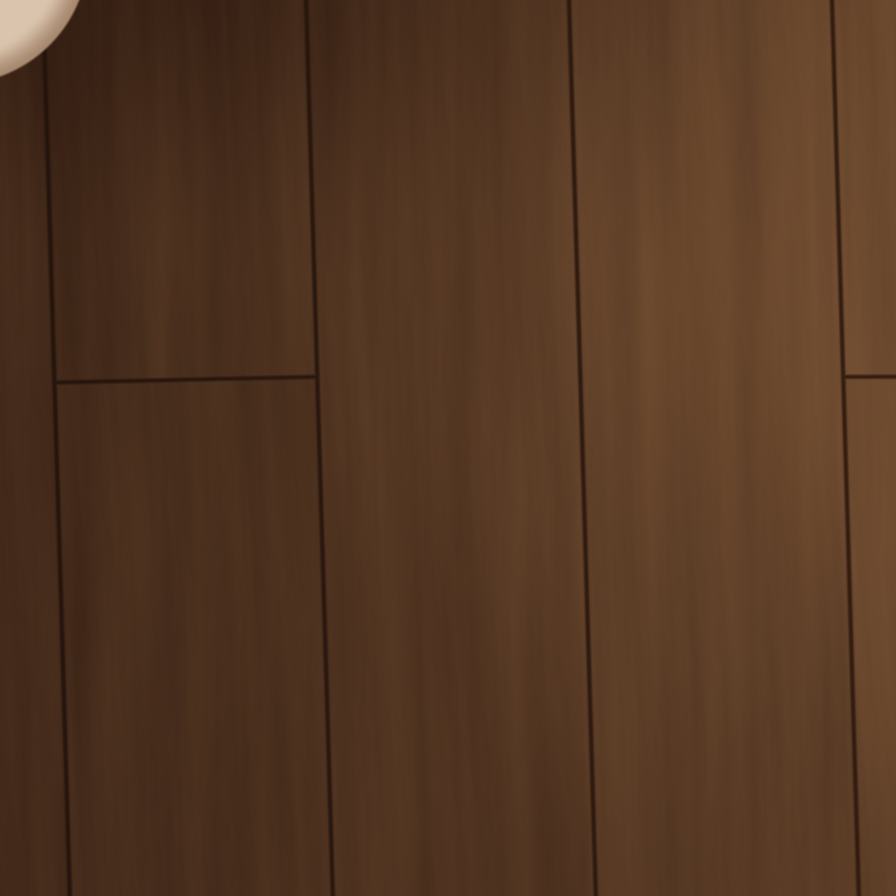
Write a Shadertoy shader that draws this texture.

```glsl
// Dark brown wooden floor: long upright planks with thin dark seams and staggered butt joints.
// Each plank gets its own tone and stretched gradient-noise grain; a soft light from the
// right and a shadow along the top shade the floor, and a pale rounded edge covers one corner.

const vec3 DARK_WOOD  = vec3(0.235, 0.142, 0.088);
const vec3 LIGHT_WOOD = vec3(0.415, 0.282, 0.178);
const vec3 SEAM_COLOR = vec3(0.150, 0.080, 0.045);
const vec3 PALE_COLOR = vec3(0.860, 0.770, 0.680);
const vec3 PALE_SHADE = vec3(0.660, 0.540, 0.440);

const float PLANK_WIDTH  = 0.2935;
const float PLANK_LENGTH = 2.4;
const float FIRST_SEAM   = 0.078;   // x of the first seam at the bottom edge
const float SEAM_LEAN    = 0.030;   // leftward drift of the seams over the height
const float JOINT_HEIGHT = 0.573;
const float JOINT_TILT   = 0.0065;  // rise of a joint across the first plank
const float STAGGER      = 1.0 / 3.0;
const float SEAM_HALF    = 0.0024;
const float JOINT_HALF   = 0.0022;
const float EDGE_BLUR    = 0.0020;
const float PLANK_TONE   = 0.05;
const float GRAIN_AMOUNT = 0.42;
const vec2  PALE_CENTER  = vec2(-0.050, 1.055);
const float PALE_RADIUS  = 0.149;

float hash(vec2 p) {
    vec3 q = fract(vec3(p.xyx) * 0.1031);
    q += dot(q, q.yzx + 33.33);
    return fract((q.x + q.y) * q.z);
}

vec2 gradient(vec2 cell) {
    float angle = 6.2832 * hash(cell);
    return vec2(cos(angle), sin(angle));
}

// Gradient noise, roughly -0.7 to 0.7
float noise(vec2 p) {
    vec2 i = floor(p), f = fract(p);
    vec2 w = f * f * f * (f * (f * 6.0 - 15.0) + 10.0);
    vec2 e = vec2(0.0, 1.0);
    float a = dot(gradient(i), f);
    float b = dot(gradient(i + e.yx), f - e.yx);
    float c = dot(gradient(i + e.xy), f - e.xy);
    float d = dot(gradient(i + e.yy), f - e.yy);
    return mix(mix(a, b, w.x), mix(c, d, w.x), w.y);
}

// Streaks along y: broad bands, narrow fibres and short pores
float woodGrain(vec2 p, float seed) {
    p += vec2(seed * 37.0, seed * 19.0) + 20.0;
    p.x += 0.008 * noise(p * vec2(5.0, 2.5));
    float bands  = noise(p * vec2(15.0, 1.2));
    float ribs   = noise(p * vec2(38.0, 2.2));
    float fibres = noise(p * vec2(95.0, 4.5));
    float pores  = noise(p * vec2(200.0, 22.0));
    float mottle = noise(p * vec2(6.0, 3.0));
    return 0.45 * bands + 0.36 * ribs + 0.18 * fibres + 0.10 * pores + 0.25 * mottle;
}

// Light level over the floor, 0 dark to 1 bright
float floorLight(vec2 p) {
    vec2 toGlow = p - vec2(0.88, 0.68);
    float glow = exp(-5.0 * dot(toGlow, toGlow));
    float topShadow = smoothstep(0.68, 1.05, p.y) * (1.0 - smoothstep(0.40, 0.95, p.x));
    float bottomFade = 1.0 - smoothstep(0.0, 0.45, p.y);
    return 0.13 + 0.66 * p.x + 0.34 * glow - 0.34 * topShadow - 0.12 * bottomFade * p.x;
}

float lineMask(float dist, float halfWidth, float blur) {
    return 1.0 - smoothstep(halfWidth - blur, halfWidth + blur, dist);
}

void mainImage(out vec4 fragColor, in vec2 fragCoord) {
    vec2 uv = fragCoord / iResolution.xy;
    float blur = max(EDGE_BLUR, 0.75 / iResolution.y);

    // Plank layout: leaning columns, each shifted along its length
    float across = (uv.x - FIRST_SEAM + SEAM_LEAN * uv.y) / PLANK_WIDTH;
    float column = floor(across);
    float tilt = JOINT_TILT * (column < 1.0 ? across : 1.0);
    float along = (uv.y - JOINT_HEIGHT - tilt) / PLANK_LENGTH + column * STAGGER;
    float row = floor(along + 0.0001);

    // Signed distances to the nearest seam and joint
    float seamOffset = (across - round(across)) * PLANK_WIDTH;
    float jointOffset = (along - round(along)) * PLANK_LENGTH;

    // Wood tone
    float seed = hash(vec2(column + 11.0, row + 5.0));
    float tone = floorLight(uv) + PLANK_TONE * (seed - 0.5);
    tone += GRAIN_AMOUNT * woodGrain(vec2(across * PLANK_WIDTH, uv.y), seed);
    vec3 color = mix(DARK_WOOD, LIGHT_WOOD, clamp(tone, -0.15, 1.25));

    // Faint worn highlight beside the seams, then the dark gaps
    float wear = 0.5 + noise(vec2(column * 7.0 + 3.0, uv.y * 9.0 + 4.0));
    float rim = lineMask(abs(abs(seamOffset) - 0.0065), 0.001, 0.002);
    color *= 1.0 + 0.05 * rim * wear;
    float seam = lineMask(abs(seamOffset), SEAM_HALF, blur);
    float joint = lineMask(abs(jointOffset), JOINT_HALF, blur);
    color = mix(color, SEAM_COLOR * (0.85 + 0.3 * uv.x), 0.88 * max(seam, joint));

    // Pale rounded edge in the upper left corner, shaded towards its rim
    float paleDist = length(uv - PALE_CENTER) - PALE_RADIUS;
    vec3 pale = mix(PALE_COLOR, PALE_SHADE, smoothstep(-0.035, 0.0, paleDist));
    color = mix(color, pale, lineMask(paleDist, 0.0, blur));

    fragColor = vec4(color, 1.0);
}
```
